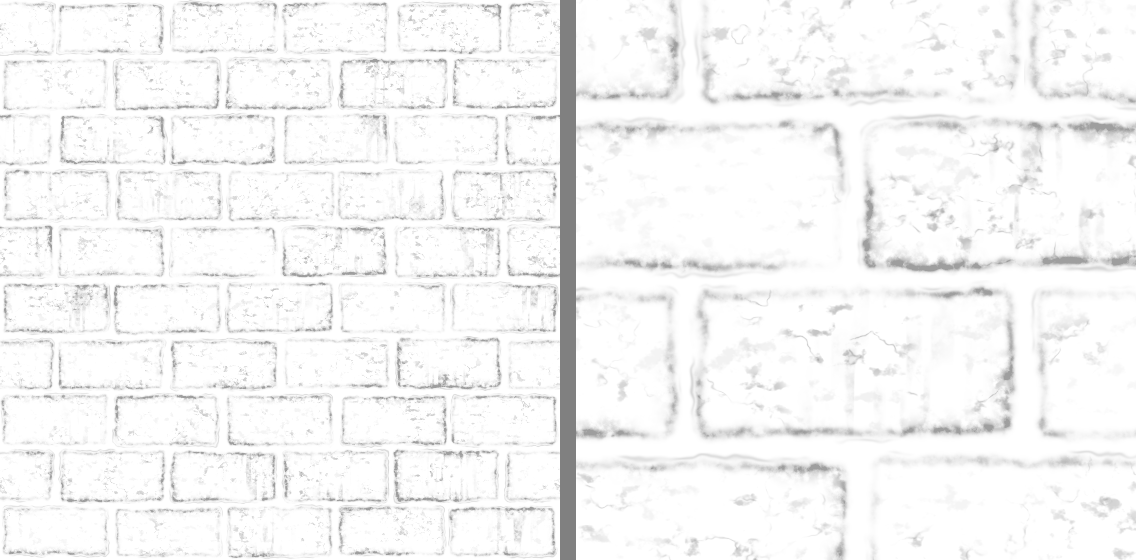
Left: the whole. Right: its middle third, enlarged.
This texture map is drawn by a WebGL 2 fragment shader. Its source:

```glsl
#version 300 es
precision highp float;

uniform vec2 u_resolution;
out vec4 fragColor;

float hash(vec2 p) {
    return fract(sin(dot(p, vec2(127.1, 311.7))) * 43758.5453);
}

float noise(vec2 p) {
    vec2 i = floor(p), f = fract(p);
    f = f * f * (3.0 - 2.0 * f);
    return mix(mix(hash(i), hash(i + vec2(1, 0)), f.x),
               mix(hash(i + vec2(0, 1)), hash(i + vec2(1, 1)), f.x), f.y);
}

float fbm(vec2 p) {
    float sum = 0.0, amp = 0.533;
    for (int i = 0; i < 4; i++) {
        sum += amp * noise(p);
        p = mat2(1.6, 1.2, -1.2, 1.6) * p + 3.7;
        amp *= 0.5;
    }
    return sum;
}

float roundBox(vec2 p, vec2 halfSize, float radius) {
    vec2 d = abs(p) - halfSize + radius;
    return length(max(d, 0.0)) + min(max(d.x, d.y), 0.0) - radius;
}

// Soft stroke centred on zero
float stroke(float d, float width) {
    return exp(-d * d / (width * width));
}

void main() {
    // Running bond: 5 bricks across, 10 rows, each brick 2 by 1 units
    vec2 wall = gl_FragCoord.xy / u_resolution * 10.0;
    float row = floor(wall.y);
    float column = wall.x * 0.5 + 0.5 * mod(row, 2.0);
    vec2 id = vec2(mod(floor(column), 5.0), row);
    vec2 local = vec2(fract(column) * 2.0 - 1.0, fract(wall.y) - 0.5);
    vec2 seed = id * vec2(17.3, 11.9) + 5.0;

    // Uneven outline, slightly shifted and resized per brick
    vec2 shift = (vec2(hash(id + 0.3), hash(id + 7.1)) - 0.5) * vec2(0.06, 0.03);
    vec2 halfSize = vec2(0.945, 0.45) - 0.025 * vec2(hash(id + 2.7), hash(id + 4.9));
    vec2 warp = vec2(fbm(local * 3.0 + seed), fbm(local * 3.0 + seed + 40.0)) - 0.5;
    vec2 fine = vec2(noise(local * 16.0 + seed), noise(local * 16.0 + seed + 60.0)) - 0.5;
    float d = roundBox(local - shift + warp * 0.08 + fine * 0.025, halfSize, 0.07);
    float inside = 1.0 - smoothstep(-0.03, 0.01, d);

    float grain = smoothstep(0.3, 0.75, fbm(local * 22.0 + seed));
    float wear = fbm(local * 1.7 + seed + 80.0);
    float strength = 0.65 + 0.5 * hash(id + 9.4);

    // Broken contour, darker where the wear is strong
    float side = smoothstep(0.25, 0.65, wear);
    float broken = smoothstep(0.28, 0.6, fbm(local * 7.0 + seed + 20.0));
    float ink = stroke(d + 0.025, 0.025) * (0.25 + 0.75 * side) * (0.25 + 0.75 * broken)
              * (0.5 + 0.7 * grain);

    // Second, fainter line along the mortar
    float outer = smoothstep(0.5, 0.7, fbm(local * 2.5 + seed + 110.0));
    ink += 0.35 * stroke(d - 0.022, 0.011) * outer;

    // Grainy shading just inside the edge
    float rim = smoothstep(-0.2, -0.02, d) * inside;
    ink += 0.6 * rim * rim * grain * smoothstep(0.4, 0.7, wear);

    // Sparse cracks and chips on the face
    float crack = stroke(fbm(local * vec2(4.0, 5.0) + seed + 140.0) - 0.5, 0.018);
    float patches = smoothstep(0.47, 0.66, fbm(local * 2.6 + seed + 170.0));
    float chips = smoothstep(0.6, 0.78, fbm(local * vec2(11.0, 13.0) + seed + 200.0));
    ink += inside * (0.45 * crack * grain * patches + chips * (0.12 + 0.4 * patches));

    // Vertical smears on some bricks, mostly near one end
    float smear = smoothstep(0.55, 0.85, noise(local * vec2(20.0, 2.5) + seed + 230.0));
    float span = stroke(local.x - mix(-0.2, 0.85, hash(id + 6.2)), 0.3);
    ink += 0.5 * inside * smear * span * (0.3 + grain) * side * step(0.6, hash(id + 3.8));

    vec3 paint = vec3(1.0);
    vec3 pencil = vec3(0.62);
    fragColor = vec4(mix(paint, pencil, clamp(ink * strength, 0.0, 1.0)), 1.0);
}
```
